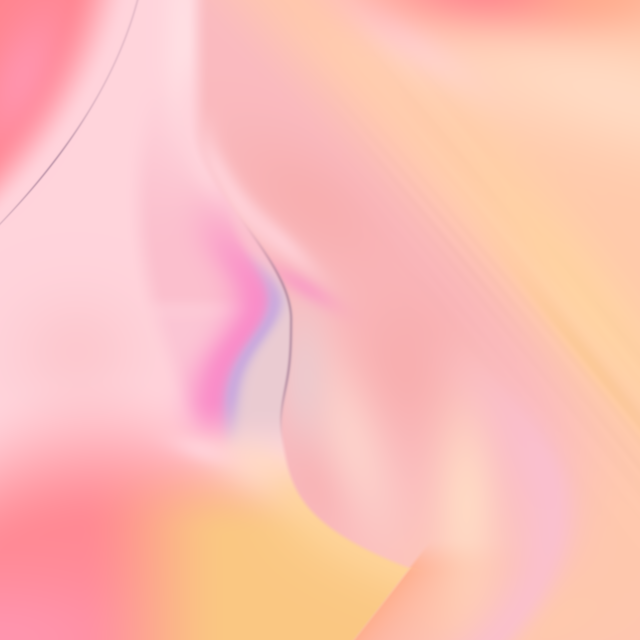
This background is drawn by a Shadertoy shader. Its source:

```glsl
const vec3 BLUSH = vec3(1, .83, .86);
const vec3 ROSE = vec3(.98, .73, .75);
const vec3 SALMON = vec3(.97, .67, .67);
const vec3 CORAL = vec3(1, .52, .56);
const vec3 PINK = vec3(1, .59, .7);
const vec3 PEACH = vec3(1, .79, .67);
const vec3 CREAM = vec3(1, .86, .77);
const vec3 HONEY = vec3(1, .84, .62);
const vec3 AMBER = vec3(.98, .78, .51);
const vec3 APRICOT = vec3(1, .67, .52);
const vec3 ORCHID = vec3(.98, .75, .82);
const vec3 MAGENTA = vec3(.98, .53, .78);
const vec3 VIOLET = vec3(.75, .65, .88);
const vec3 PEARL = vec3(.91, .8, .82);
const vec3 SHADOW = vec3(.6, .45, .56);

float hash(vec2 p) {
  vec3 q = fract(p.xyx * .1031);
  q += dot(q, q.yzx + 33.33);
  return fract((q.x + q.y) * q.z);
}

float noise(vec2 p) {
  vec2 i = floor(p), f = fract(p), e = vec2(0, 1);
  f = f * f * (3. - 2. * f);
  return mix(mix(hash(i), hash(i + e.yx), f.x), mix(hash(i + e), hash(i + e.yy), f.x), f.y);
}

float stroke(float d, float width) { return exp(-d * d / (width * width)); }

float fall(float low, float high, float t) { return 1. - smoothstep(low, high, t); }

float span(float t, float low, float high, float soft) {
  return smoothstep(low - soft, low + soft, t) * fall(high - soft, high + soft, t);
}

// Parabola through three (input, value) pairs
float bend(float t, vec2 a, vec2 b, vec2 c) {
  float ab = (b.y - a.y) / (b.x - a.x), bc = (c.y - b.y) / (c.x - b.x);
  return a.y + (t - a.x) * (ab + (t - b.x) * (bc - ab) / (c.x - a.x));
}

void tint(inout vec3 col, vec3 colour, float amount) { col = mix(col, colour, amount); }

// Soft tilted ellipse: centre in xy, radii in zw
void glow(inout vec3 col, vec2 p, vec3 colour, float amount, vec4 shape, float angle) {
  float c = cos(angle), s = sin(angle);
  vec2 q = mat2(c, -s, s, c) * (p - shape.xy) / shape.zw;
  tint(col, colour, amount * exp(-dot(q, q)));
}

// Horizontal position of the central fold
float foldX(float y) {
  float flare = max(.29 - y, 0.) / .18;
  return .455 - .145 * smoothstep(.5, .8, y) - .016 * stroke(y - .34, .07) + .19 * pow(flare, 2.5);
}

vec3 leftPetals(vec2 p, float fold) {
  vec3 col = BLUSH;
  glow(col, p, ROSE, .45, vec4(.12, .45, .1, .09), 0.);
  glow(col, p, vec3(1, .89, .9), .7, vec4(.285, .92, .03, .2), 0.);

  // Inner petal and the paler one under it
  float petal = p.x - bend(p.y, vec2(.48, .24), vec2(.68, .205), vec2(.9, .235));
  float inside = smoothstep(-.01, .035, petal);
  tint(col, vec3(.98, .73, .79), .8 * inside * smoothstep(.505, .54, p.y) * fall(.6, .92, p.y));
  tint(col, ORCHID, .7 * inside * span(p.y, .34, .52, .03));
  tint(col, BLUSH, .8 * stroke(fold + .01, .022) * span(p.y, .68, .88, .06));

  // Coral floor, pink corner and amber pool
  float height = p.y - bend(p.x, vec2(0, .3), vec2(.2, .335), vec2(.36, .27));
  tint(col, CORAL, .95 * fall(-.17, .08, height));
  glow(col, p, PINK, .85, vec4(0, 0, .22, .1), 0.);
  tint(col, AMBER, smoothstep(.12, .36, p.x) * fall(.16, .31, p.y));
  glow(col, p, CREAM, .75, vec4(.405, .275, .07, .045), -.5);
  tint(col, HONEY, .75 * stroke(fold, .045) * fall(.2, .3, p.y));

  // Magenta ribbon, violet rim and pearl hollow
  float rim = p.x - .355 - .07 * stroke(p.y - .53, .085);
  float hollow = smoothstep(-.012, .018, rim);
  tint(col, PEARL, .9 * hollow * span(p.y, .32, .57, .045));
  float ribbon = stroke(rim + .022, .043) * (1. - hollow);
  tint(col, MAGENTA, .9 * ribbon * smoothstep(.28, .38, p.y) * fall(.52, .73, p.y));
  tint(col, VIOLET, .75 * stroke(rim - .004, .015) * span(p.y, .34, .57, .05));
  glow(col, p, BLUSH, .75, vec4(.315, .298, .05, .018), -.3);
  return col;
}

vec3 rightSweep(vec2 p, float fold) {
  // Diagonal bands
  float sweep = p.y - bend(p.x, vec2(.43, 1), vec2(.677, .714), vec2(1, .323));
  vec3 col = mix(ROSE, PEACH, smoothstep(-.16, .06, sweep));
  glow(col, p, CREAM, .9, vec4(.97, .85, .36, .09), -.3);
  glow(col, p, BLUSH, .65, vec4(.63, .94, .14, .035), -.6);
  tint(col, HONEY, .8 * stroke(sweep - .1, .1) * smoothstep(.6, .95, p.x));
  tint(col, AMBER, .65 * stroke(sweep - .015, .022) * smoothstep(.72, 1., p.x));
  glow(col, p, CORAL, .95, vec4(.77, 1.02, .19, .065), 0.);
  glow(col, p, APRICOT, .6, vec4(.94, 1.01, .12, .055), 0.);

  // Salmon hollows and pale swells
  glow(col, p, SALMON, .75, vec4(.49, .68, .16, .08), -.65);
  glow(col, p, SALMON, .8, vec4(.64, .43, .13, .14), 0.);
  glow(col, p, PEACH, .95, vec4(.82, .04, .24, .14), 0.);
  glow(col, p, PEACH, .85, vec4(.99, .19, .12, .25), 0.);
  glow(col, p, vec3(.99, .83, .8), .85, vec4(.55, .31, .055, .16), .35);
  glow(col, p, PEARL, .7, vec4(.475, .41, .04, .11), 0.);
  glow(col, p, SALMON, .45, vec4(.49, .24, .04, .08), .4);
  glow(col, p, CREAM, .9, vec4(.73, .21, .055, .17), 0.);

  // Orchid ribbon
  float ribbon = p.x - bend(p.y, vec2(0, .775), vec2(.2, .865), vec2(.46, .7));
  tint(col, ORCHID, .85 * stroke(ribbon, ribbon > 0. ? .035 : .065) * fall(.25, .5, p.y));

  // Streaks beside the fold
  tint(col, BLUSH, .8 * stroke(fold - .012, .02) * span(p.y, .63, .79, .06));
  glow(col, p, BLUSH, .75, vec4(.44, .622, .075, .018), -.75);
  glow(col, p, MAGENTA, .5, vec4(.475, .552, .06, .016), -.55);

  // Fine fibres
  float fibre = noise(vec2(sweep * 75., p.x * 3.)) - .5;
  return col + .025 * fibre * stroke(sweep - .02, .16) * smoothstep(.4, .8, p.x);
}

void mainImage(out vec4 fragColor, in vec2 fragCoord) {
  vec2 p = fragCoord / iResolution.xy;

  // Two sides joined at the fold and lower notch
  float slope = (foldX(p.y + .002) - foldX(p.y - .002)) / .004;
  float fold = (p.x - foldX(p.y)) / sqrt(1. + slope * slope);
  float notch = p.x - bend(p.y, vec2(0, .553), vec2(.06, .6), vec2(.125, .65));
  float cut = smoothstep(-.005, .005, notch) * fall(.1, .16, p.y);
  float soft = mix(.005, .018, smoothstep(.65, .85, p.y));
  vec3 right = rightSweep(p, fold);
  tint(right, APRICOT, .85 * cut * exp(-max(notch, 0.) / .06));
  vec3 col = mix(leftPetals(p, fold), right, max(smoothstep(-soft, soft, fold), cut));
  tint(col, SHADOW, .5 * stroke(fold, .0028) * span(p.y, .36, .61, .06));

  // Coral corner and its thin outline
  float corner = p.x - bend(p.y, vec2(.65, 0), vec2(.8, .122), vec2(1, .215));
  tint(col, CORAL, fall(-.11, -.012, corner));
  glow(col, p, PINK, .8, vec4(.035, .88, .05, .11), -.4);
  tint(col, SHADOW, stroke(corner, .0022) * (.2 + .35 * stroke(p.y - .74, .07)));

  fragColor = vec4(clamp(col, 0., 1.), 1);
}
```
